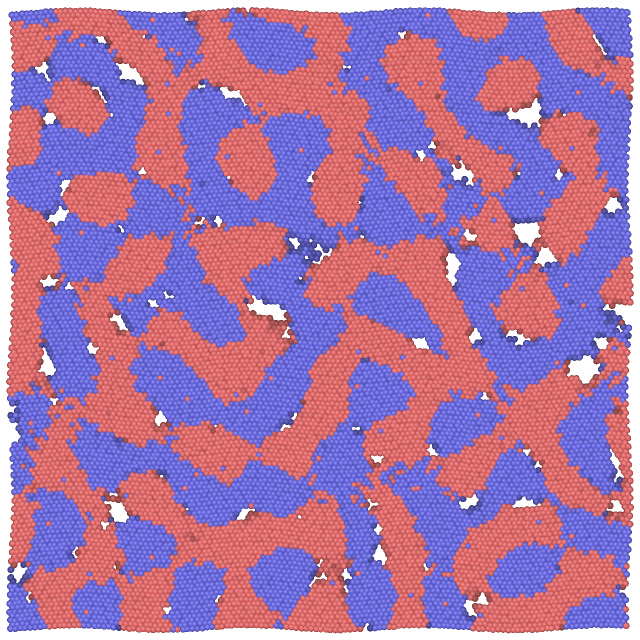
This pattern is drawn by a Shadertoy shader. Its source:

```glsl
const float BEADS = 130.0;   // beads across the canvas

float hash(vec2 c) {
    vec3 q = fract(c.xyx * vec3(0.1031, 0.1030, 0.0973));
    q += dot(q, q.yzx + 33.33);
    return fract((q.x + q.y) * q.z);
}

vec2 hash2(vec2 c) {
    return vec2(hash(c), hash(c + 71.3));
}

// Waves of similar length in all directions form a labyrinth; its sign is the phase
float labyrinth(vec2 p) {
    p += 0.010 * sin(p.yx * 24.0 + vec2(1.0, 4.0));
    float sum = 0.0;
    for (int i = 0; i < 18; i++) {
        float n = float(i);
        float angle = n * 2.4;
        float frequency = 50.0 * (0.78 + 0.44 * fract(n * 0.618));
        sum += sin(dot(p, vec2(cos(angle), sin(angle))) * frequency + n * n * 1.7);
    }
    // Finer waves make the borders ragged
    float ragged = sin(p.x * 190.0 + 3.0 * sin(p.y * 83.0))
                 + sin(p.y * 210.0 + 3.0 * sin(p.x * 97.0));
    return sum / 3.0 + 0.17 * ragged;
}

// Cellular gaps that open along the borders; positive inside a gap
float gapDepth(vec2 p, float field) {
    vec2 cell = floor(p * 12.0);
    float depth = -9.0;
    for (int y = -1; y <= 1; y++)
    for (int x = -1; x <= 1; x++) {
        vec2 id = cell + vec2(x, y);
        vec2 site = (id + hash2(id + 5.0)) / 12.0;
        float size = 0.008 + 0.031 * pow(hash(id + 31.0), 3.0);
        depth = max(depth, 0.9 * (1.0 - distance(p, site) / size));
    }
    return depth - abs(field);
}

vec3 beadColor(vec2 id, float field, float depth, vec2 offset) {
    float d = length(offset);
    vec3 tint = vec3(0.91, 0.415, 0.415);
    // Soft highlight, then a darker rim
    tint = mix(tint, vec3(0.90, 0.55, 0.55),
               1.0 - smoothstep(0.05, 0.42, length(offset - vec2(-0.05, 0.07))));
    tint *= 1.0 - 0.17 * smoothstep(0.32, 0.55, d) - 0.25 * smoothstep(0.52, 0.72, d);
    // Occlusion beside gaps and, faintly, along the borders
    tint *= 1.0 - 0.30 * smoothstep(-0.40, 0.0, depth);
    tint *= 1.0 - 0.08 * (1.0 - smoothstep(0.0, 0.15, abs(field)));
    tint *= 0.98 + 0.04 * hash(id + 13.0);
    // A few beads stray into the other phase
    bool stray = hash(id + 47.0) < 0.004;
    return (field > 0.0) != stray ? tint : tint.bgr;
}

vec3 scene(vec2 p) {
    // Gently bent hexagonal packing
    vec2 g = p * BEADS + 0.5 * sin(p.yx * vec2(19.0, 23.0) + vec2(0.5, 2.0));
    float row = floor(g.y / 0.866 + 0.5);
    float nearest = 0.70;
    vec3 color = vec3(0.995);
    for (int j = -1; j <= 1; j++) {
        float r = row + float(j);
        float shift = 0.5 * mod(r, 2.0);
        float column = floor(g.x - shift + 0.5);
        for (int i = -1; i <= 1; i++) {
            vec2 id = vec2(column + float(i), r);
            vec2 center = vec2(id.x + shift, r * 0.866) + 0.20 * (hash2(id) - 0.5);
            vec2 offset = g - center;
            float d = length(offset);
            vec2 place = center / BEADS;
            vec2 margin = abs(place - 0.5);
            if (d >= nearest || max(margin.x, margin.y) > 0.482) continue;
            float field = labyrinth(place);
            float depth = gapDepth(place, field);
            if (depth > 0.0 && hash(id + 90.0) > 0.01) continue;
            nearest = d;
            color = beadColor(id, field, depth, offset);
        }
    }
    return color;
}

void mainImage(out vec4 fragColor, in vec2 fragCoord) {
    // Four samples per pixel smooth the bead edges
    vec3 total = vec3(0.0);
    for (int k = 0; k < 4; k++) {
        vec2 jitter = vec2(k % 2, k / 2) * 0.5 - 0.25;
        total += scene((fragCoord + jitter) / iResolution.xy);
    }
    fragColor = vec4(total / 4.0, 1.0);
}
```
